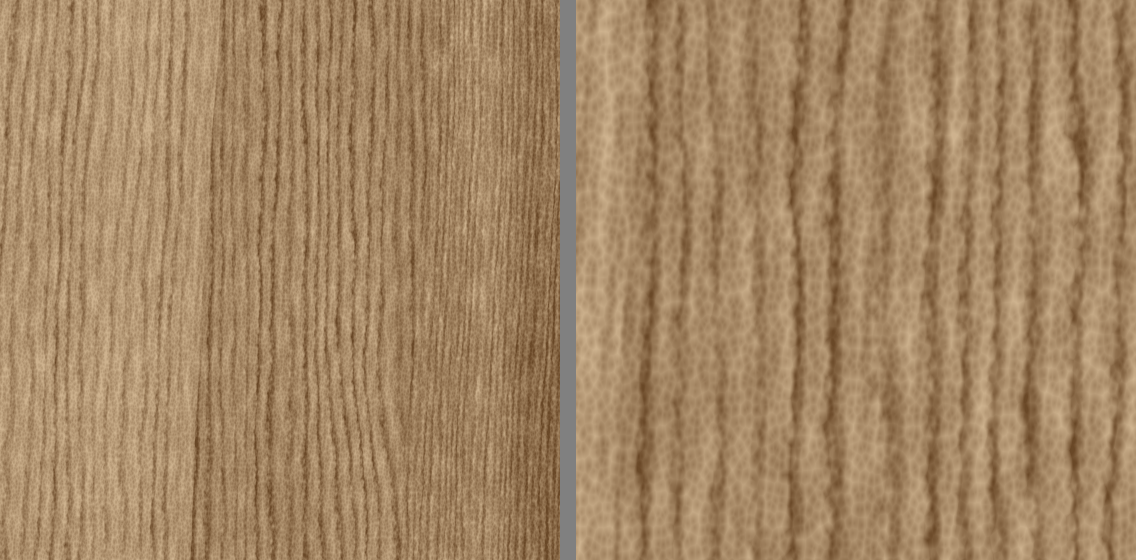
Left: the whole. Right: its middle third, enlarged.
Write a WebGL 1 fragment shader that draws this texture.

```glsl
precision highp float;
// Three joined wood boards with rough, near-vertical growth lines and fine fibres.

uniform vec2 u_resolution;

const vec3 DARK_WOOD = vec3(0.45, 0.32, 0.19);
const vec3 LIGHT_WOOD = vec3(0.76, 0.65, 0.51);

// Per board: left, middle, right
const vec3 BASE_TONE = vec3(0.91, 0.75, 0.70);
const vec3 LINE_SPACING = vec3(0.0258, 0.0238, 0.0122);
const vec3 LINE_WIDTH = vec3(0.17, 0.17, 0.23);
const vec3 LINE_DEPTH = vec3(0.50, 0.56, 0.46);

const vec2 FIBRE_SCALE = vec2(125.0, 17.0);
const vec2 FLECK_SCALE = vec2(150.0, 75.0);
const vec2 SPECKLE_SCALE = vec2(230.0, 150.0);
const float FIBRE_CONTRAST = 0.42;
const float SPECKLE_CONTRAST = 0.40;
const float SEAM_BLUR = 0.002;
const float MEAN_CELL = 0.45;

float hash(float n) {
  return fract(sin(n * 91.345) * 4375.85);
}

vec2 hash2(vec2 p) {
  vec2 q = vec2(dot(p, vec2(127.1, 311.7)), dot(p, vec2(269.5, 183.3)));
  return fract(sin(q) * 43758.55);
}

// Distance to the nearest scattered point, centred around zero
float cellular(vec2 p) {
  vec2 cell = floor(p);
  vec2 f = p - cell;
  float nearest = 4.0;
  for (int j = -1; j <= 1; j++) {
    for (int i = -1; i <= 1; i++) {
      vec2 o = vec2(float(i), float(j));
      vec2 d = o + hash2(cell + o) - f;
      nearest = min(nearest, dot(d, d));
    }
  }
  return sqrt(nearest) - MEAN_CELL;
}

// Slow drift that keeps the lines from being straight or even
float drift(float u, float y) {
  return 0.22 * sin(u * 0.83 + y * 2.1) + 0.13 * sin(u * 1.57 - y * 5.3)
       + 0.08 * sin(y * 17.0 + u * 0.6) + 0.05 * sin(y * 41.0 - u * 1.3);
}

// Darkness of the growth lines at x, roughened by the flecks
float growthLines(float x, float y, float spacing, float width, float rough, float seed) {
  float u = x / spacing + seed;
  u += drift(u, y) + rough * 0.22;
  float id = floor(u);
  float offset = fract(u) - 0.5;
  float w = width * (0.8 + 0.45 * hash(id + seed));
  float core = exp(-offset * offset / (w * w));
  float fade = smoothstep(0.5, 0.0, abs(offset));
  float strength = mix(1.0, 0.65 + 0.6 * hash(id * 1.7 + seed), fade);
  float broken = 0.88 + 0.12 * sin(y * 31.0 + hash(id) * 40.0) + rough * 0.7;
  return core * strength * broken;
}

void main() {
  vec2 p = gl_FragCoord.xy / u_resolution;
  float x = p.x;
  float y = p.y;

  // Slanting joints between the boards
  float seamA = 0.340 + 0.055 * pow(y, 1.2) + 0.001 * sin(y * 23.0);
  float seamB = mix(0.715, 0.770, smoothstep(-0.05, 0.9, y)) + 0.001 * sin(y * 19.0);

  // Fibres and flecks follow the lean of the grain
  vec2 along = vec2(x - 0.04 * y, y);
  float fibre = cellular(along * FIBRE_SCALE);
  float fleck = cellular(along * FLECK_SCALE + 37.0);
  float speckle = cellular(along * SPECKLE_SCALE + 71.0);

  // Left board: lines fade into a pale strip before the joint
  float leftX = x - 0.75 * seamA - 0.004 * sin(y * 6.0 + x * 9.0);
  float leftLines = growthLines(leftX, y, LINE_SPACING.x, LINE_WIDTH.x, fleck, 20.0);
  leftLines *= mix(0.3, 1.0, smoothstep(0.01, 0.07, seamA - x));
  float left = BASE_TONE.x - LINE_DEPTH.x * leftLines;
  left -= 0.05 * smoothstep(0.3, 0.0, y) + 0.04 * sin(x * 17.0 + 1.0);

  // Middle board: lines curve to the right near the lower joint
  float bend = 0.035 * smoothstep(0.4, 0.0, y) * smoothstep(0.45, 0.72, x);
  float middleX = x - bend - 0.008 * y;
  float middleLines = growthLines(middleX, y, LINE_SPACING.y, LINE_WIDTH.y, fleck, 50.0);
  float middle = BASE_TONE.y - LINE_DEPTH.y * middleLines;
  middle -= 0.14 * exp(-abs(x - seamA) * 45.0) + 0.10 * exp(-abs(x - seamB) * 50.0);
  middle += 0.03 * sin(x * 21.0 + y * 3.0);

  // Right board: fine broken lines, a pale streak and a dark outer edge
  float rightX = x - 0.6 * seamB;
  float rightLines = growthLines(rightX, y, LINE_SPACING.z, LINE_WIDTH.z, fleck * 1.4, 90.0);
  float right = BASE_TONE.z - LINE_DEPTH.z * rightLines;
  float streak = (x - 0.855 - 0.01 * sin(y * 4.0)) / 0.035;
  right += 0.20 * exp(-streak * streak) * (0.45 + 0.55 * y);
  right -= 0.20 * smoothstep(0.88, 0.96, x) * (1.1 - 0.5 * y);
  right += 0.35 * fleck;

  // Join the boards, then add the fine surface texture
  float tone = mix(left, middle, smoothstep(-SEAM_BLUR, SEAM_BLUR, x - seamA));
  tone = mix(tone, right, smoothstep(-SEAM_BLUR, SEAM_BLUR, x - seamB));
  tone += FIBRE_CONTRAST * fibre + SPECKLE_CONTRAST * speckle;
  tone += 0.025 * sin(x * 11.0 + y * 4.0) + 0.02 * sin(y * 9.0 - x * 5.0);

  gl_FragColor = vec4(mix(DARK_WOOD, LIGHT_WOOD, clamp(tone, -0.12, 1.15)), 1.0);
}
```
